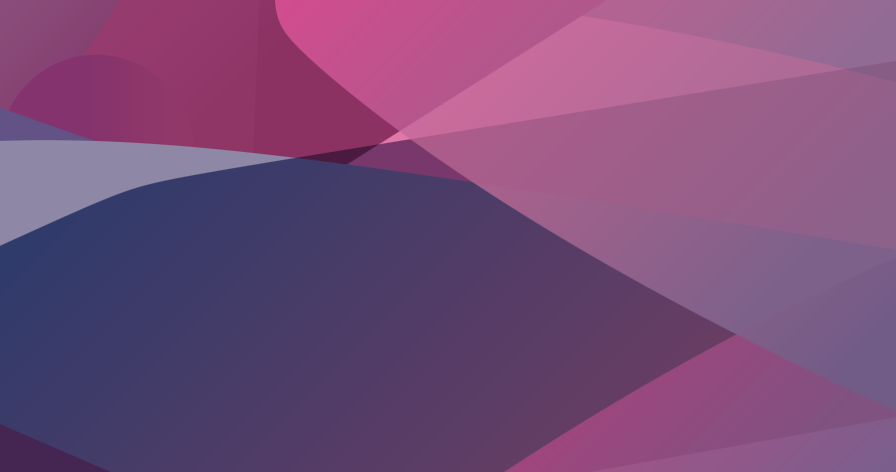
Give the GLSL for this background, as a Shadertoy shader.

```glsl
const float ASPECT = 1.9;

// Each sheet fades from its first to its second colour along the diagonal
const vec3 MAROON_A = vec3(0.59, 0.23, 0.43), MAROON_B = vec3(0.56, 0.21, 0.40);
const vec3 MAUVE_A  = vec3(0.54, 0.30, 0.48), MAUVE_B  = vec3(0.52, 0.25, 0.44);
const vec3 HILL_A   = vec3(0.52, 0.20, 0.43), HILL_B   = vec3(0.57, 0.22, 0.41);
const vec3 BODY_A   = vec3(0.18, 0.23, 0.42), BODY_B   = vec3(0.41, 0.24, 0.39);
const vec3 PINK_A   = vec3(0.82, 0.30, 0.56), PINK_B   = vec3(0.70, 0.34, 0.55);
const vec3 LIGHT_A  = vec3(0.79, 0.42, 0.61), LIGHT_B  = vec3(0.68, 0.42, 0.59);
const vec3 HAZE_A   = vec3(0.70, 0.39, 0.57), HAZE_B   = vec3(0.57, 0.42, 0.58);
const vec3 ROSE_A   = vec3(0.68, 0.36, 0.54), ROSE_B   = vec3(0.55, 0.38, 0.54);
const vec3 DUSK_A   = vec3(0.65, 0.38, 0.55), DUSK_B   = vec3(0.49, 0.38, 0.54);
const vec3 SLATE_A  = vec3(0.50, 0.37, 0.53), SLATE_B  = vec3(0.44, 0.36, 0.53);
const vec3 BERRY_A  = vec3(0.63, 0.27, 0.49), BERRY_B  = vec3(0.50, 0.32, 0.50);
const vec3 VEIL_A   = vec3(0.62, 0.33, 0.53), VEIL_B   = vec3(0.48, 0.37, 0.55);
const vec3 LILAC  = vec3(0.56, 0.53, 0.65);
const vec3 INDIGO = vec3(0.39, 0.32, 0.52);
const vec3 SHADOW = vec3(0.29, 0.10, 0.25);
const vec3 PLUM   = vec3(0.47, 0.22, 0.42);
const vec3 TIP    = vec3(0.88, 0.47, 0.66);
const vec3 FOLD   = vec3(0.53, 0.36, 0.52);
const vec3 CORNER = vec3(0.27, 0.15, 0.32);

const vec2 HILL_CENTER = vec2(0.205, 0.678);
const float HILL_RADIUS = 0.206;

// Antialiased coverage where d is positive
float cover(float d) {
    return clamp(d / max(fwidth(d), 1e-6) + 0.5, 0.0, 1.0);
}

// Height above the line through a and b
float aboveLine(vec2 p, vec2 a, vec2 b) {
    return p.y - mix(a.y, b.y, (p.x - a.x) / (b.x - a.x));
}

// Smooth hinge: near zero for negative t, near 2t for positive t
float hinge(float t, float roundness) {
    return t + sqrt(t * t + roundness);
}

// Long arc that falls gently to the right
float crestHeight(float x) {
    float t = x - 0.099;
    return 0.703 - 0.1725 * (sqrt(t * t + 0.283) - 0.532);
}

// Shoulder on the left that runs into a rising line
float ridgeHeight(float x) {
    return 0.6634 + 0.1606 * (x - 0.606) - 0.15 * hinge(0.285 - x, 0.0055);
}

// Left edge of the pink sheet, measured by depth below the top
float sheetEdge(float depth) {
    return 0.577 + 0.4925 * hinge(depth - 0.0594, 0.00157) + 0.687 * depth * depth;
}

float slopeHeight(float x) {
    float t = x - 1.069;
    return 0.592 * t - 0.132 * t * (x - 1.559);
}

float foldHeight(float x) {
    float t = x - 0.99;
    return 1.0 - 0.182 * t - 0.08 * t * (x - 1.782);
}

void mainImage(out vec4 fragColor, in vec2 fragCoord) {
    vec2 p = fragCoord / iResolution.xy * vec2(ASPECT, 1.0);
    float diag = p.x + 1.0 - p.y;

    // Shared masks
    float belowCrest = cover(crestHeight(p.x) - p.y);
    float belowRidge = cover(ridgeHeight(p.x) - p.y);
    float belowRay   = cover(-aboveLine(p, vec2(0.735, 0.651), vec2(1.287, 1.0)));
    float belowSlope = cover(slopeHeight(p.x) - p.y);
    float aboveFold  = cover(p.y - foldHeight(p.x));
    float inSheet    = cover(p.x - sheetEdge(1.0 - p.y));

    // Upper left: maroon ground, mauve corner, hill and wedge
    vec3 left = mix(MAROON_A, MAROON_B, smoothstep(0.3, 0.8, diag));
    left -= 0.015 * cover(p.x - 0.55 + 0.04 * (1.0 - p.y));
    float mauveMask = cover(aboveLine(p, vec2(0.178, 0.881), vec2(0.255, 1.0)));
    left = mix(left, mix(MAUVE_A, MAUVE_B, smoothstep(0.0, 0.35, diag)), mauveMask);
    vec3 hill = mix(HILL_A, HILL_B, smoothstep(0.15, 0.4, p.x));
    left = mix(left, hill, cover(HILL_RADIUS - length(p - HILL_CENTER)));
    left = mix(left, INDIGO, cover(-aboveLine(p, vec2(0.0, 0.772), vec2(0.21, 0.698))));

    // Overlaps around the crossing, then the lilac band and dark body
    vec3 crossing = mix(SHADOW, PLUM, belowRay);
    left = mix(left, TIP, belowRay);
    left = mix(left, crossing, belowRidge);
    vec3 body = mix(BODY_A, BODY_B, clamp((diag - 0.52) / 1.75, 0.0, 1.0));
    body = mix(body, CORNER, cover(-aboveLine(p, vec2(0.0, 0.1015), vec2(0.235, 0.0))));
    left = mix(left, mix(LILAC, body, belowRidge), belowCrest);

    // Translucent pink sheet and its folds
    vec3 sheet = mix(PINK_A, PINK_B, clamp((diag - 0.6) / 0.6, 0.0, 1.0));
    vec3 light = mix(LIGHT_A, LIGHT_B, clamp((diag - 1.17) / 0.65, 0.0, 1.0));
    vec3 haze = mix(HAZE_A, HAZE_B, clamp((diag - 1.35) / 0.57, 0.0, 1.0));
    sheet = mix(sheet, mix(light, haze, aboveFold), belowRay);
    vec3 rose = mix(ROSE_A, ROSE_B, clamp((diag - 1.2) / 1.1, 0.0, 1.0));
    sheet = mix(sheet, mix(rose, FOLD, aboveFold), belowRidge);
    vec3 dusk = mix(DUSK_A, DUSK_B, clamp((diag - 1.47) / 0.8, 0.0, 1.0));
    sheet = mix(sheet, dusk, belowCrest);
    vec3 slate = mix(SLATE_A, SLATE_B, clamp((diag - 2.29) / 0.3, 0.0, 1.0));
    sheet = mix(sheet, slate, belowSlope);

    // Lower right: berry slope with a pale veil
    vec3 berry = mix(BERRY_A, BERRY_B, clamp((diag - 2.05) / 0.6, 0.0, 1.0));
    vec3 veil = mix(VEIL_A, VEIL_B, clamp((diag - 2.28) / 0.6, 0.0, 1.0));
    berry = mix(berry, veil, cover(-aboveLine(p, vec2(1.25, 0.0), vec2(1.901, 0.116))));
    left = mix(left, berry, belowSlope);

    fragColor = vec4(mix(left, sheet, inSheet), 1.0);
}
```
